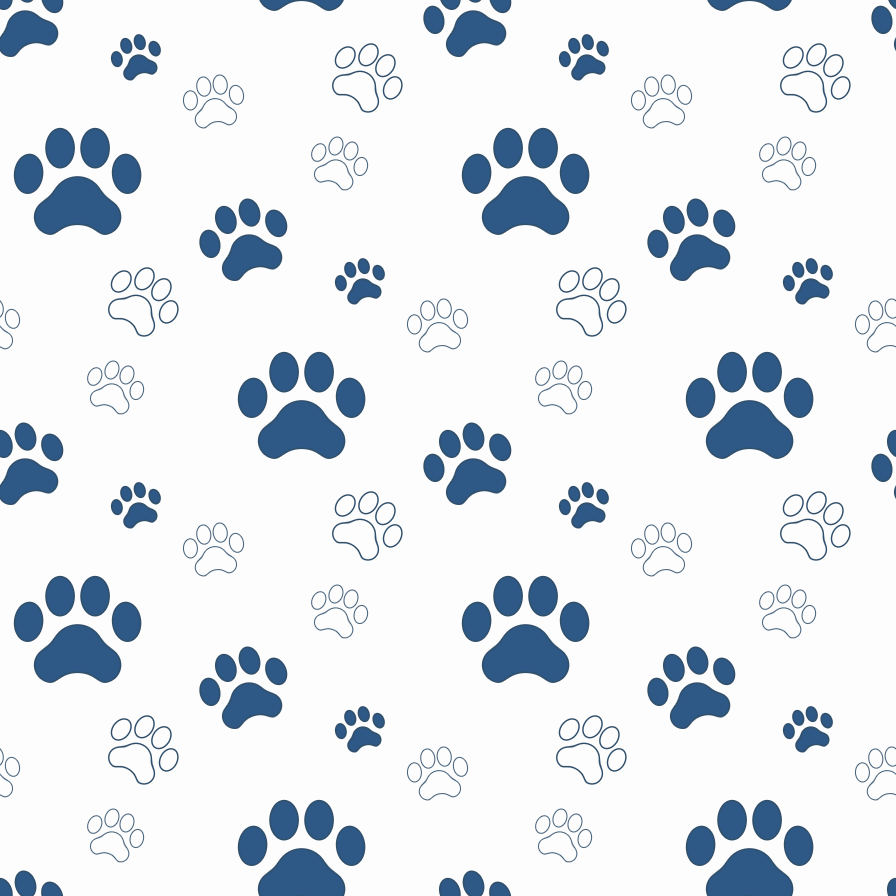
Write a Shadertoy shader that draws this pattern.

```glsl
// Seamless scatter of solid and outlined blue paw prints on white, in a half-drop repeat.

const float CANVAS = 768.0;  // design units across the canvas
const float CELL = 384.0;    // two repeats each way

mat2 turn(float a) {
    float c = cos(a), s = sin(a);
    return mat2(c, -s, s, c);
}

float smoothMin(float a, float b, float k) {
    float h = max(k - abs(a - b), 0.0) / k;
    return min(a, b) - 0.25 * h * h * k;
}

float ellipse(vec2 p, vec2 r) {
    float k = length(p / r);
    return k * (k - 1.0) / max(length(p / (r * r)), 1e-4);
}

// Signed distance to one upright paw, y pointing down
float paw(vec2 p) {
    p.x = abs(p.x);

    // Pad: a dome joined to two lobes, notched underneath
    float pad = smoothMin(length(p - vec2(0.0, 19.0)) - 23.0,
                          length(p - vec2(22.0, 31.0)) - 15.5, 10.0);
    float notch = length(p - vec2(0.0, 62.0)) - 24.0;
    pad = -smoothMin(-pad, notch, 5.0);

    // Toes
    float inner = ellipse(p - vec2(15.0, -28.0), vec2(12.7, 17.4));
    float outer = ellipse(turn(-0.1) * (p - vec2(42.0, -6.0)), vec2(12.6, 17.3));
    return min(pad, min(inner, outer));
}

// Offset from the nearest copy on the half-drop lattice
vec2 nearestCopy(vec2 d) {
    vec2 a = mod(d + 0.5 * CELL, CELL) - 0.5 * CELL;
    vec2 b = mod(d, CELL) - 0.5 * CELL;
    return dot(a, a) < dot(b, b) ? a : b;
}

// Distance to a repeated paw with its centre, scale and clockwise angle
float pawAt(vec2 p, vec2 centre, float scale, float angle) {
    return scale * paw(turn(angle) * nearestCopy(p - centre) / scale);
}

float coverage(float d, float pixel) {
    return clamp(0.5 - d / pixel, 0.0, 1.0);
}

void mainImage(out vec4 fragColor, in vec2 fragCoord) {
    vec2 uv = fragCoord / iResolution.xy;
    vec2 p = vec2(uv.x, 1.0 - uv.y) * CANVAS;
    float pixel = CANVAS / min(iResolution.x, iResolution.y);

    vec3 paper = vec3(0.992);
    vec3 blue = vec3(0.18, 0.35, 0.53);
    vec3 slate = vec3(0.19, 0.31, 0.42);

    // Solid paws: large, medium, small
    float solid = pawAt(p, vec2(66.5, 155.0), 1.0, 0.0);
    solid = min(solid, pawAt(p, vec2(209.6, 204.3), 0.708, -0.3));
    solid = min(solid, pawAt(p, vec2(117.0, 48.5), 0.4, -0.27));

    // Outlined paws: one bold, two fine
    float bold = abs(pawAt(p, vec2(314.4, 65.2), 0.575, 0.57)) - 0.62;
    float fine = pawAt(p, vec2(183.3, 86.5), 0.473, -0.12);
    fine = abs(min(fine, pawAt(p, vec2(290.4, 139.3), 0.452, 0.32))) - 0.45;

    // Solid fill with a slightly darker rim
    vec3 fill = mix(blue, slate, smoothstep(-2.2, -0.6, solid));
    vec3 color = mix(paper, fill, coverage(solid, pixel));
    color = mix(color, slate, coverage(bold, pixel));
    color = mix(color, mix(slate, paper, 0.12), coverage(fine, pixel));

    fragColor = vec4(color, 1.0);
}
```
